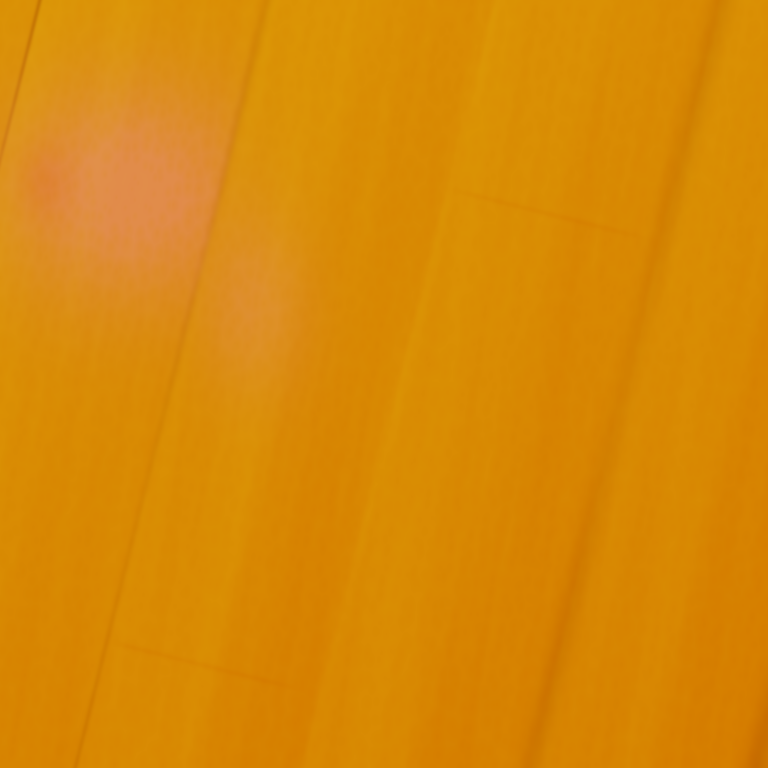
A Shadertoy shader for this texture:

```glsl
// Honey-coloured, softly focused wood planks running diagonally, with a pink glare.
#define SLANT 0.25          // sideways lean of the planks
#define GRAIN_SLANT 0.16    // the grain stands a little steeper
#define STRIP_WIDTH 0.148   // two strips make one plank
#define FIRST_SEAM 0.052
#define GRAIN_AMOUNT 0.075
#define MOTTLE_AMOUNT 0.16
#define MOTTLE_SCALE 75.0
#define WOOD_DARK vec3(0.838, 0.498, 0.0)
#define WOOD_LIGHT vec3(0.86, 0.588, 0.02)
#define GLARE_PINK vec3(0.885, 0.55, 0.32)

const float PI = 3.14159;

vec2 hash2(vec2 p) {
    vec3 q = fract(p.xyx * vec3(0.1031, 0.1030, 0.0973));
    q += dot(q, q.yzx + 33.33);
    return fract((q.xx + q.yz) * q.zy);
}

// Distance to the nearest scattered cell point
float cellular(vec2 p) {
    vec2 cell = floor(p), f = fract(p);
    float nearest = 4.0;
    for (int j = -1; j <= 1; j++)
        for (int i = -1; i <= 1; i++) {
            vec2 o = vec2(i, j);
            vec2 r = o + hash2(cell + o) - f;
            nearest = min(nearest, dot(r, r));
        }
    return sqrt(nearest);
}

// Layered sines: long streaks that wander slowly along the wood
float grain(float across, float along, float strip) {
    float sum = 0.0, freq = 26.0, amp = 1.0;
    float plank = floor(strip * 0.5);
    for (int i = 0; i < 6; i++) {
        float n = float(i);
        float drift = 1.3 * sin(along * (2.5 + n) + n * 2.1 + plank * 1.7);
        float fade = 0.65 + 0.35 * sin(along * (4.0 + 1.3 * n) + n * 4.0 + plank);
        sum += amp * fade * sin(across * freq + drift + plank * 2.4 + n);
        freq *= 1.63;
        amp *= 0.82;
    }
    return sum;
}

float stripTone(float strip, float across, float along) {
    float tone = 0.09 * cos(PI * strip) + 0.10 * (hash2(vec2(strip + 20.0, 7.0)).x - 0.5);
    return tone + GRAIN_AMOUNT * grain(across, along, strip);
}

float blob(vec2 p, vec2 center, vec2 radius) {
    vec2 d = (p - center) / radius;
    return exp(-dot(d, d));
}

void mainImage(out vec4 fragColor, in vec2 fragCoord) {
    vec2 uv = fragCoord / iResolution.xy;
    float across = uv.x + SLANT * (1.0 - uv.y);
    float along = uv.y + SLANT * uv.x;
    float grainAcross = uv.x + GRAIN_SLANT * (1.0 - uv.y);

    // Strip tones, blended softly over the nearest edge
    float q = (across - FIRST_SEAM) / STRIP_WIDTH;
    float edge = floor(q + 0.5);
    float isSeam = 1.0 - mod(edge, 2.0);
    float soft = mix(0.13, 0.04, isSeam);
    float tone = 0.5 + 0.55 * (uv.y - 0.5) - 0.36 * (uv.x - 0.5);
    tone += mix(stripTone(edge - 1.0, grainAcross, along),
                stripTone(edge, grainAcross, along),
                smoothstep(-soft, soft, q - edge));

    // Seams: crisp at the left, broad at the right, one of them a light ridge
    float seam = edge * 0.5;
    float seamWidth = mix(0.003, 0.017, smoothstep(0.0, 0.9, uv.x));
    float d = (q - edge) * STRIP_WIDTH / seamWidth;
    float depth = 0.5 + 0.75 * cos(0.5 * PI * seam);
    depth *= 0.75 + 0.25 * sin(along * 7.0 + seam * 2.0);
    float seamLine = isSeam * depth * exp(-d * d);
    tone -= 0.75 * seamLine;

    // Faint butt joints across the planks
    float plank = floor(q * 0.5);
    float inPlank = fract(q * 0.5);
    float joint = (along - mod(plank * 0.7 - 0.5, 2.0)) / 0.004;
    float jointEnds = smoothstep(0.0, 0.12, inPlank) * smoothstep(1.0, 0.7, inPlank);
    tone -= 0.22 * jointEnds * exp(-joint * joint);

    // Fine mottling
    vec2 mottlePos = vec2(grainAcross, along * 0.6) * MOTTLE_SCALE;
    float mottle = cellular(mottlePos) - 0.5;
    tone += MOTTLE_AMOUNT * mottle;

    vec3 color = mix(WOOD_DARK, WOOD_LIGHT, tone);
    color *= 1.0 - 0.07 * max(seamLine, 0.0);

    // Glare, cut by the second seam and weaker on the next plank
    float nextPlank = smoothstep(-0.05, 0.05, q - 2.0);
    float glare = blob(uv, vec2(0.17, 0.75), vec2(0.16, 0.14)) * (1.0 - 0.75 * nextPlank);
    glare += 0.5 * blob(uv, vec2(0.33, 0.60), vec2(0.07, 0.11)) * mix(0.4, 1.0, nextPlank);
    glare *= 1.0 + 0.3 * mottle;
    vec3 pink = GLARE_PINK + vec3(0.0, 0.05, 0.0) * (tone - 0.7);
    color = mix(color, pink, clamp(glare, 0.0, 0.9));
    color.g -= 0.045 * blob(uv, vec2(0.055, 0.765), vec2(0.035, 0.05));

    fragColor = vec4(clamp(color, 0.0, 1.0), 1.0);
}
```
